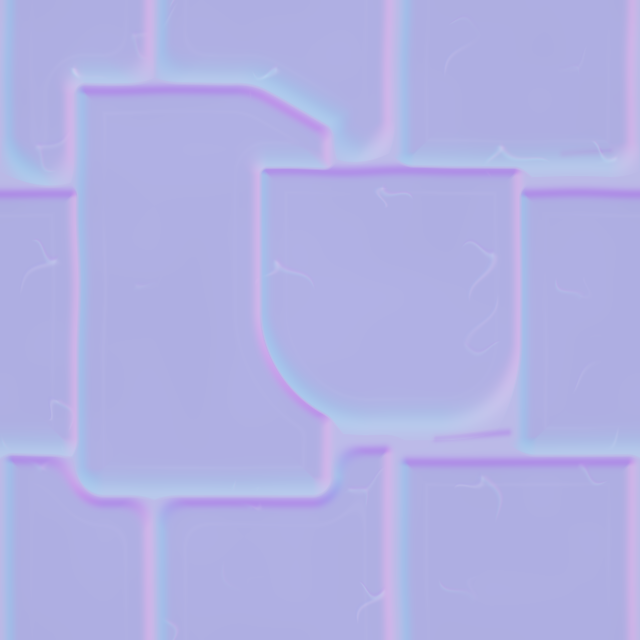
A WebGL 1 fragment shader for this texture map:

```glsl
precision highp float;
uniform vec2 u_resolution;

const vec3 BASE = vec3(0.687, 0.687, 0.89);
const vec3 GAP_LIFT = vec3(0.05, 0.045, 0.02);
const vec3 RIGHT_TINT = vec3(0.085, -0.01, 0.01);
const vec3 LEFT_TINT = vec3(-0.075, 0.025, 0.01);
const vec3 TOP_TINT = vec3(-0.03, -0.15, 0.005);
const vec3 BOTTOM_TINT = vec3(-0.015, 0.06, 0.015);
const float TOP_BEVEL = 0.009;
const float BOTTOM_BEVEL = 0.026;
const float NARROW_GAP = 0.008;
const float WIDE_GAP = 0.02;
const float EDGE_WOBBLE = 0.005;
const float CRACK_CELLS = 6.0;
const float CRACK_CHANCE = 0.75;
const float CRACK_WIDTH = 0.005;

float hash(vec2 p) {
  return fract(sin(dot(p, vec2(127.1, 311.7))) * 43758.5453);
}

// Value noise that wraps after the given number of cells
float noise(vec2 p, float cells) {
  p *= cells;
  vec2 i = floor(p), f = fract(p);
  f = f * f * (3.0 - 2.0 * f);
  vec2 a = mod(i, cells), b = mod(i + 1.0, cells);
  return mix(mix(hash(a), hash(vec2(b.x, a.y)), f.x),
             mix(hash(vec2(a.x, b.y)), hash(b), f.x), f.y);
}

float smoothMax(float a, float b, float k) {
  float h = max(k - abs(a - b), 0.0) / k;
  return max(a, b) + h * h * k * 0.25;
}

// Wrapped box with separate radii for its two lower corners
float block(vec2 p, vec2 low, vec2 high, float leftRadius, float rightRadius) {
  vec2 q = p - 0.5 * (low + high);
  q -= floor(q + 0.5);
  float r = q.y > 0.0 ? 0.006 : (q.x < 0.0 ? leftRadius : rightRadius);
  vec2 e = abs(q) - 0.5 * (high - low) + r;
  return length(max(e, 0.0)) + min(max(e.x, e.y), 0.0) - r;
}

// Signed distance to the interlocking stones, negative inside
float stones(vec2 p) {
  float shield = block(p, vec2(0.410, 0.342), vec2(0.810, 0.733), 0.17, 0.12);
  float tall = block(p, vec2(0.128, 0.236), vec2(0.510, 0.859), 0.035, 0.02);
  tall = smoothMax(tall, dot(p - vec2(0.391, 0.859), vec2(0.49, 0.87)), 0.012);
  tall = smoothMax(tall, NARROW_GAP - shield, 0.01);
  float side = block(p, vec2(0.818, 0.297), vec2(1.118, 0.698), 0.02, 0.02);
  float wide = block(p, vec2(0.254, -0.241), vec2(0.606, 0.296), 0.04, 0.05);
  float narrow = block(p, vec2(0.013, -0.280), vec2(0.232, 0.281), 0.07, 0.04);
  float square = block(p, vec2(0.633, -0.255), vec2(0.985, 0.277), 0.015, 0.035);
  float carve = WIDE_GAP - tall;
  wide = smoothMax(wide, carve, 0.04);
  narrow = smoothMax(narrow, carve, 0.04);
  return min(min(min(shield, tall), side), min(min(wide, narrow), square));
}

// Tapered, kinked stroke: xy is its slope, z its coverage
vec3 stroke(vec2 q, float angle, float size, float seed) {
  vec2 along = vec2(sin(angle), cos(angle));
  vec2 across = vec2(along.y, -along.x);
  float t = dot(q, along) / size;
  float bend = 0.010 * sin(t * 5.0 + seed * 6.28) - 0.010 * sin(seed * 6.28);
  float s = (dot(q, across) - bend) / (CRACK_WIDTH * (1.1 - 0.8 * clamp(t, 0.0, 1.0)));
  float line = exp(-s * s) * smoothstep(-0.06, 0.05, t) * smoothstep(1.0, 0.8, t);
  return vec3(across * s * line, line);
}

// Scattered cracks, each with one side branch
vec3 cracks(vec2 p) {
  vec3 sum = vec3(0.0);
  vec2 cell = floor(p * CRACK_CELLS);
  for (int y = -1; y <= 1; y++) {
    for (int x = -1; x <= 1; x++) {
      vec2 c = cell + vec2(float(x), float(y));
      vec2 id = mod(c, CRACK_CELLS) + 3.0;
      float seed = hash(id + 7.0);
      vec2 jitter = vec2(hash(id), hash(id + 19.0));
      vec2 q = p - (c + 0.2 + 0.6 * jitter) / CRACK_CELLS;
      float angle = (seed - 0.5) * 2.4 + 3.14159 * step(0.5, jitter.x);
      float size = 0.05 + 0.05 * jitter.y;
      vec3 mark = stroke(q, angle, size, seed);
      mark += stroke(q, angle + 1.2, size * 0.6, jitter.y);
      sum += mark * step(hash(id + 31.0), CRACK_CHANCE) * (0.4 + 0.6 * jitter.x);
    }
  }
  return sum;
}

// Short horizontal ledge broken into a lower edge
float ledge(vec2 p, vec2 middle, float halfLength) {
  vec2 q = p - middle;
  q.y -= 0.08 * q.x;
  q.x = max(abs(q.x) - halfLength, 0.0);
  return exp(-dot(q, q) / 0.00004);
}

vec3 tint(vec2 slope) {
  return RIGHT_TINT * max(slope.x, 0.0) + LEFT_TINT * max(-slope.x, 0.0)
       + TOP_TINT * max(slope.y, 0.0) + BOTTOM_TINT * max(-slope.y, 0.0);
}

void main() {
  vec2 uv = gl_FragCoord.xy / u_resolution;
  vec2 wobble = vec2(noise(uv, 9.0), noise(uv + 0.37, 11.0)) - 0.5;
  vec2 p = uv + EDGE_WOBBLE * wobble;

  // Bevel direction and strength
  vec2 e = vec2(0.003, 0.0);
  float d = stones(p);
  vec2 n = vec2(stones(p + e.xy) - stones(p - e.xy),
                stones(p + e.yx) - stones(p - e.yx)) / (2.0 * e.x);
  float width = mix(TOP_BEVEL, BOTTOM_BEVEL, max(-n.y, 0.0));
  float bevel = exp(-d * d / (width * width));
  vec2 slope = n * bevel;
  slope.y += 0.7 * (ledge(p, vec2(0.738, 0.320), 0.055) + ledge(p, vec2(0.918, 0.762), 0.035));

  // Cracks stay near the stone rims
  float rim = smoothstep(-0.13, -0.05, d) * smoothstep(0.004, -0.012, d);
  vec3 crack = cracks(p) * rim;
  slope += crack.xy * 0.7;

  // Pale mortar, faint worn contours and broad mottling
  float gap = smoothstep(-0.018, 0.012, d);
  float contour = exp(-pow((d + 0.035) / 0.003, 2.0)) * noise(uv, 7.0);
  float mottling = noise(uv, 4.0) + 0.5 * noise(uv, 13.0) - 0.75;
  vec3 color = BASE + GAP_LIFT * (gap + 0.8 * crack.z + 0.3 * contour);
  color += tint(slope) + 0.012 * mottling;
  gl_FragColor = vec4(color, 1.0);
}
```
